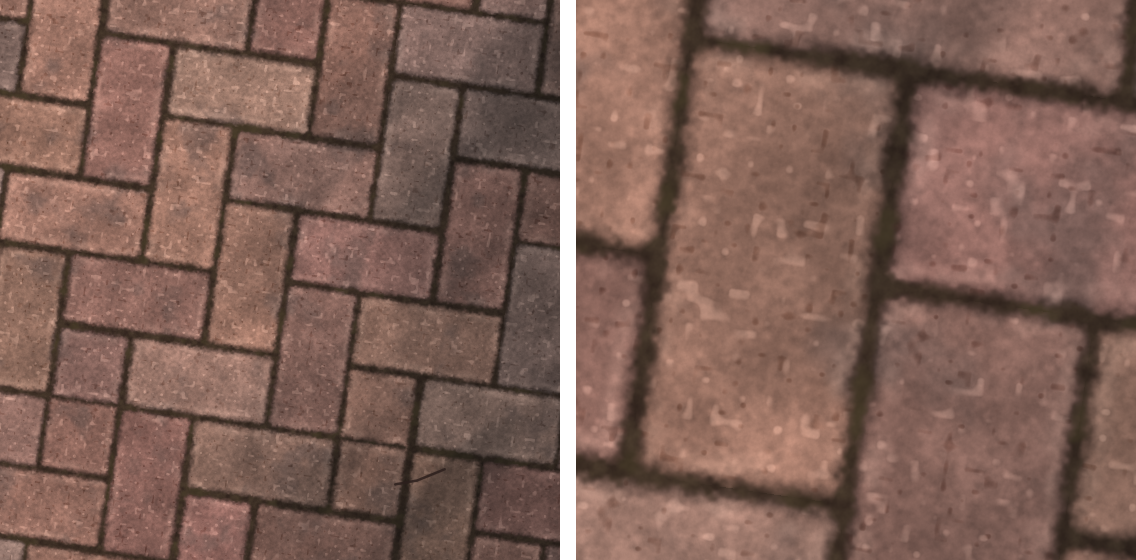
Left, the full canvas; right, a detail of the centre.
Give the GLSL for this texture, as a WebGL 2 fragment shader.

```glsl
#version 300 es
precision highp float;
// Weathered clay pavers in a tilted herringbone bond with dark, mossy joints.
uniform vec2 u_resolution;
out vec4 fragColor;

float hash(vec2 p) {
    return fract(sin(dot(p, vec2(127.1, 311.7))) * 43758.5453);
}

float noise(vec2 p) {
    vec2 i = floor(p), f = fract(p);
    f = f * f * (3.0 - 2.0 * f);
    return mix(mix(hash(i), hash(i + vec2(1, 0)), f.x),
               mix(hash(i + vec2(0, 1)), hash(i + vec2(1, 1)), f.x), f.y);
}

float fbm(vec2 p) {
    float sum = 0.0, amp = 0.5;
    for (int i = 0; i < 4; i++) {
        sum += amp * noise(p);
        p = mat2(0.8, 0.6, -0.6, 0.8) * p * 2.03 + 7.3;
        amp *= 0.5;
    }
    return sum / 0.9375;
}

float roundedBox(vec2 p, vec2 halfSize, float radius) {
    vec2 q = abs(p) - halfSize + radius;
    return length(max(q, 0.0)) + min(max(q.x, q.y), 0.0) - radius;
}

float segment(vec2 p, vec2 a, vec2 b) {
    vec2 ab = b - a;
    return length(p - a - ab * clamp(dot(p - a, ab) / dot(ab, ab), 0.0, 1.0));
}

// Herringbone lookup: xy = lower corner of the paver, zw = its size
vec4 paverAt(vec2 p) {
    vec2 cell = floor(p);
    float phase = mod(cell.x - cell.y, 4.0);
    return phase < 1.5 ? vec4(cell - vec2(phase, 0.0), 2.0, 1.0)
                       : vec4(cell - vec2(0.0, 3.0 - phase), 1.0, 2.0);
}

void main() {
    vec2 uv = gl_FragCoord.xy / u_resolution;
    uv.y = 1.0 - uv.y;

    // Tilted grid, one unit per paver width
    vec2 p = mat2(0.9896, -0.1442, 0.1442, 0.9896) * (uv - vec2(0.310, 0.078)) / 0.1309;

    vec4 paver = paverAt(p);
    vec2 local = p - paver.xy - 0.5 * paver.zw;
    bool halved = paver.z < 1.5 && abs(paver.y - 4.0) < 0.5;
    vec2 id = paver.xy + (halved ? 0.37 * step(0.0, local.y) : 0.0);

    // Paver outline with crumbled edges and uneven joints
    vec2 shift = (vec2(hash(id + 3.1), hash(id + 8.7)) - 0.5) * 0.025;
    float joint = mix(0.025, 0.048, hash(id + 5.3));
    float d = roundedBox(local - shift, 0.5 * paver.zw - joint, 0.07);
    if (halved) d = max(d, 0.014 - abs(local.y + 0.03 * (noise(p * 9.0) - 0.5)));
    d += (fbm(p * 9.0) - 0.5) * 0.055 + (noise(p * 32.0) - 0.5) * 0.025;

    // Clay colour: orange, red or grey by paver, mottled inside
    vec3 clay = mix(vec3(0.60, 0.45, 0.38), vec3(0.55, 0.39, 0.36), hash(id));
    clay = mix(clay, vec3(0.54, 0.45, 0.42), 0.8 * smoothstep(0.45, 1.0, hash(id + 1.7)));
    clay *= 0.93 + 0.15 * hash(id + 9.2);
    float mottle = fbm(p * 3.2 + id * 5.0);
    clay *= 0.80 + 0.40 * mottle;
    clay = mix(clay, vec3(0.40, 0.33, 0.31), 0.5 * smoothstep(0.56, 0.8, fbm(p * 2.1 + 31.0)));

    // Coarse grain with pale and dark grit
    float grain = fbm(p * 24.0);
    clay *= 0.83 + 0.34 * grain;
    clay += vec3(0.13, 0.11, 0.10) * smoothstep(0.74, 0.95, noise(p * 17.0 + 4.0));
    clay -= 0.09 * smoothstep(0.78, 0.98, noise(p * 21.0 + 60.0));

    // Scuffed pale rim, then dirt creeping in from the joint
    float rim = smoothstep(-0.16, -0.06, d) * smoothstep(0.0, -0.05, d);
    clay += vec3(0.085, 0.075, 0.068) * rim * smoothstep(0.35, 0.65, fbm(p * 5.0 + 17.0));
    clay *= 1.0 - 0.32 * smoothstep(-0.07, 0.01, d);

    // Joint filled with soil and moss
    vec3 soil = mix(vec3(0.17, 0.12, 0.10), vec3(0.31, 0.25, 0.19), fbm(p * 16.0 + 40.0));
    soil = mix(soil, vec3(0.29, 0.25, 0.16), 0.5 * smoothstep(0.55, 0.75, fbm(p * 4.0 + 80.0)));
    vec3 color = mix(clay, soil, smoothstep(-0.025, 0.03, d));

    // Soft shade over the lower right and slanting faint shadows
    float slant = uv.x + 0.35 * uv.y;
    float shade = 0.24 * smoothstep(0.65, 1.05, slant + 0.25 * (fbm(uv * 5.0) - 0.5));
    float streak = noise(vec2((uv.x + uv.y) * 9.0, (uv.x - uv.y) * 2.5) + 12.0);
    shade += 0.14 * smoothstep(0.5, 0.8, streak) * smoothstep(0.3, 0.6, uv.x);
    color = mix(color, vec3(dot(color, vec3(0.33))), 0.6 * shade) * (1.0 - shade);

    // Small fallen twig
    float twig = min(segment(uv, vec2(0.706, 0.865), vec2(0.745, 0.858)),
                     segment(uv, vec2(0.745, 0.858), vec2(0.794, 0.838)));
    color = mix(color, vec3(0.17, 0.12, 0.11), 0.85 * smoothstep(0.0035, 0.001, twig));

    fragColor = vec4(clamp(color, 0.0, 1.0), 1.0);
}
```
